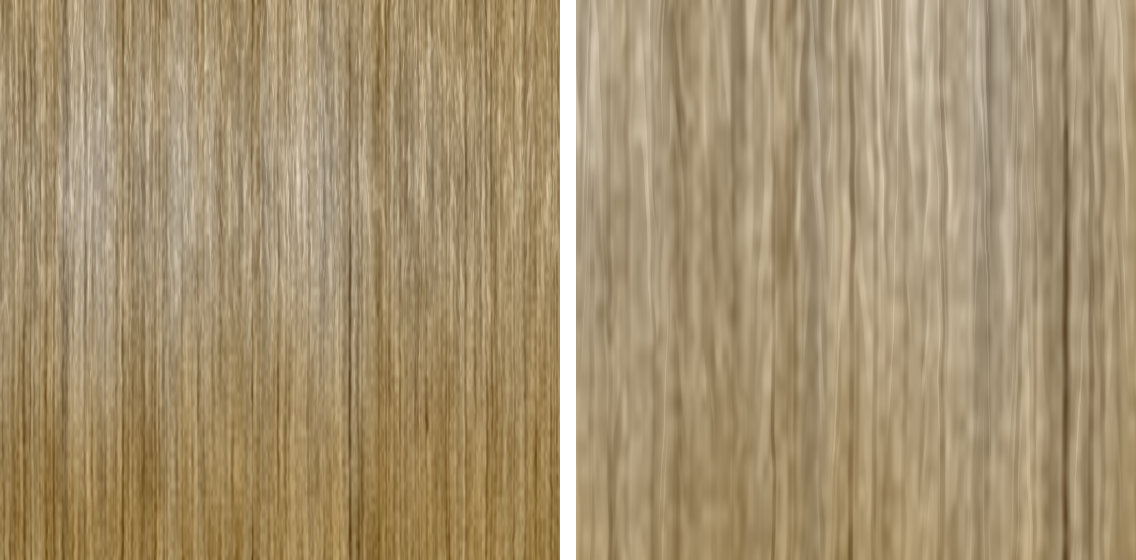
Left: the whole. Right: its middle third, enlarged.
Reproduce this texture procedurally as a Shadertoy shader.

```glsl
// Straight-grained pale wood veneer with dark pores and a soft satin sheen.

float hash(vec2 cell) {
    uvec2 q = uvec2(ivec2(cell)) * uvec2(1597334673u, 3812015801u);
    uint h = (q.x ^ q.y) * 1597334673u;
    h = (h ^ (h >> 15)) * 2246822519u;
    h ^= h >> 13;
    return float(h >> 8) / 16777216.0;
}

float noise(vec2 p) {
    vec2 cell = floor(p);
    vec2 f = fract(p);
    f = f * f * (3.0 - 2.0 * f);
    float low = mix(hash(cell), hash(cell + vec2(1, 0)), f.x);
    float high = mix(hash(cell + vec2(0, 1)), hash(cell + vec2(1, 1)), f.x);
    return mix(low, high, f.y);
}

float bump(float x, float centre, float width) {
    float d = (x - centre) / width;
    return exp(-d * d);
}

// Thin lines, one per jittered column, fading in and out along the grain
float threads(vec2 p, float columns, float seed) {
    float id = floor(p.x * columns);
    float centre = 0.3 + 0.4 * hash(vec2(id, seed));
    float dist = abs(fract(p.x * columns) - centre) / columns;
    float width = mix(0.0012, 0.0026, hash(vec2(id, seed + 1.0)));
    float line = 1.0 - smoothstep(width * 0.3, width + 0.7 / iResolution.x, dist);
    float strength = 0.1 + 0.9 * pow(hash(vec2(id, seed + 2.0)), 1.3);
    float fade = 0.25 + 0.75 * noise(vec2(id, p.y * 7.0 + seed))
               + 0.4 * noise(vec2(id, p.y * 42.0 + seed));
    return line * strength * fade;
}

void mainImage(out vec4 fragColor, in vec2 fragCoord) {
    vec2 uv = fragCoord / iResolution.xy;

    // Slight waviness of the fibres
    vec2 p = uv;
    p.x += 0.003 * (noise(uv * vec2(9.0, 4.0)) - 0.5);
    p.x += 0.0016 * (noise(uv * vec2(60.0, 34.0)) - 0.5);

    // Wide pale and dark strips
    float band = bump(p.x, 0.16, 0.055) + 0.6 * bump(p.x, 0.33, 0.03)
               + bump(p.x, 0.54, 0.06) + 0.7 * bump(p.x, 0.9, 0.1)
               - 0.6 * bump(p.x, 0.235, 0.025) - 0.5 * bump(p.x, 0.43, 0.05)
               - 0.7 * bump(p.x, 0.68, 0.07) - 0.2;

    // Sheen: greyer towards the upper middle, golden low down and at the right
    float sheen = smoothstep(0.0, 0.65, uv.y + 0.12 * (noise(p * vec2(24.0, 3.0)) - 0.5));
    sheen *= 1.0 - 0.35 * smoothstep(0.68, 1.0, uv.y);
    sheen *= 1.0 - 0.55 * smoothstep(0.62, 1.0, uv.x);
    sheen *= 0.8 + 0.2 * smoothstep(0.0, 0.15, uv.x);
    sheen *= 1.0 + 0.25 * band;

    // Long streaks, from broad to fine
    float tone = 0.024 * band;
    tone += 0.04 * (noise(p * vec2(28.0, 0.8)) - 0.5);
    tone += 0.08 * (noise(p * vec2(83.0, 1.6) + 31.0) - 0.5);
    tone += 0.15 * (noise(p * vec2(171.0, 6.0) + 67.0) - 0.5);
    tone += 0.09 * (noise(p * vec2(256.0, 75.0) + 11.0) - 0.5);

    // Slender bright flecks, staggered from fibre to fibre
    vec2 fibre = vec2(p.x, p.y + 0.3 * noise(vec2(p.x * 110.0, 2.0)));
    float fleck = smoothstep(0.5, 0.9, noise(fibre * vec2(215.0, 27.0) + 5.0));
    fleck += 0.7 * threads(p, 91.0, 41.0);
    tone += fleck * (0.02 + 0.08 * smoothstep(0.15, 0.7, uv.y));

    // Pores, plus one short dark mark
    float pore = threads(p, 57.0, 3.0) + 0.75 * threads(p, 103.0, 17.0);
    pore *= 1.0 - 0.35 * clamp(band, 0.0, 1.0);
    float mark = bump(p.x, 0.764, 0.004) * smoothstep(0.21, 0.24, uv.y)
               * (1.0 - smoothstep(0.32, 0.335, uv.y));
    pore += 0.9 * mark * (0.5 + noise(p * vec2(200.0, 30.0)));

    // Some streaks are greyer than others
    float grey = noise(p * vec2(61.0, 1.2) + 90.0) - 0.5;
    vec3 col = mix(vec3(0.615, 0.505, 0.305), vec3(0.655, 0.592, 0.485), sheen);
    col += grey * vec3(-0.02, 0.0, 0.035);
    col += tone * vec3(0.97, 1.0, 1.02);
    col -= pore * vec3(0.145, 0.155, 0.15);
    fragColor = vec4(clamp(col, 0.0, 1.0), 1.0);
}
```
